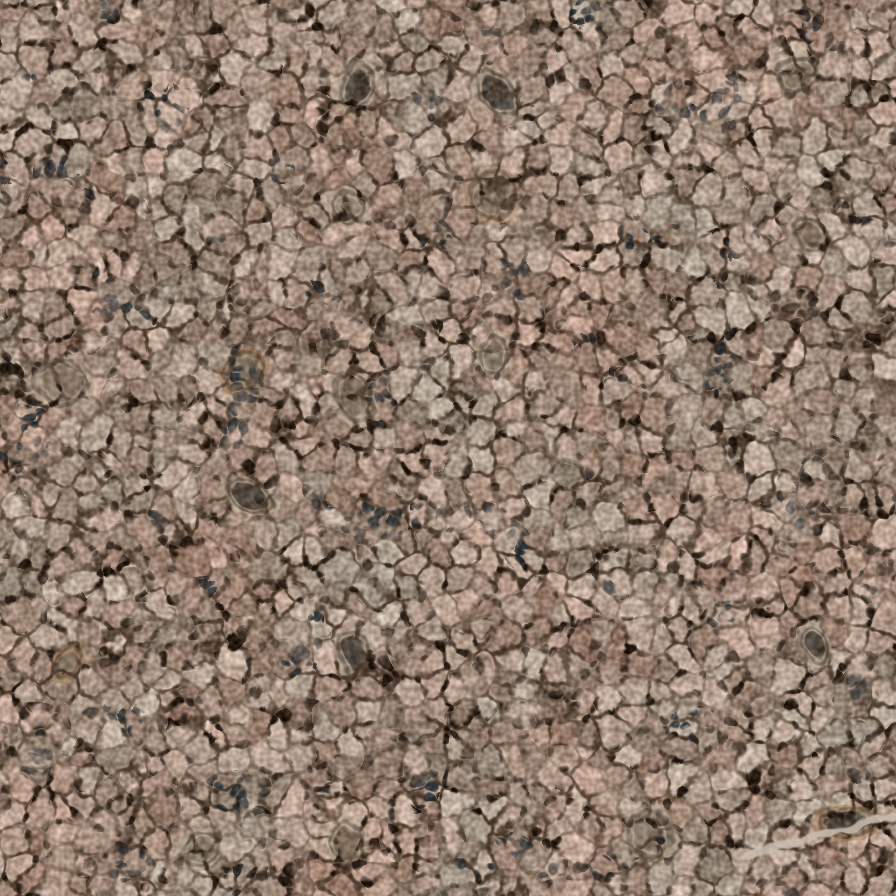
Write a WebGL 1 fragment shader that draws this texture.

```glsl
precision highp float;
uniform vec2 u_resolution;

const float GRAIN_SCALE = 36.0;    // grains across the canvas
const float SPECK_SCALE = 74.0;    // dark mineral cells across the canvas
const float CRYSTAL_SCALE = 6.0;   // large crystal cells across the canvas
const float CRYSTAL_SHARE = 0.42;  // share of those cells holding a crystal
const float SPECK_SHARE = 0.42;
const float GRAIN_CONTRAST = 0.20;
const float MOTTLE_CONTRAST = 0.17;
const float FINE_CONTRAST = 0.20;
const vec3 FELDSPAR = vec3(0.665, 0.580, 0.520);
const vec3 PINK_TINT = vec3(0.030, -0.012, -0.014);
const vec3 CREASE = vec3(0.300, 0.235, 0.180);
const vec3 BIOTITE = vec3(0.120, 0.080, 0.050);
const vec3 BLUE_MINERAL = vec3(0.150, 0.180, 0.200);
const vec3 CRYSTAL_RIM = vec3(0.700, 0.630, 0.550);
const vec3 CRYSTAL_CORE = vec3(0.470, 0.420, 0.350);
const vec3 CRYSTAL_DARK = vec3(0.170, 0.160, 0.140);
const vec3 OCHRE = vec3(0.600, 0.430, 0.270);
const vec3 VEIN = vec3(0.800, 0.750, 0.700);
const vec2 VEIN_START = vec2(0.835, 0.045);
const vec2 VEIN_END = vec2(1.010, 0.092);
const float VEIN_WIDTH = 0.005;

vec2 hash2(vec2 p) {
  vec3 q = fract(p.xyx * vec3(0.1031, 0.1030, 0.0973));
  q += dot(q, q.yzx + 33.33);
  return fract((q.xx + q.yz) * q.zy);
}

float cornerSlope(vec2 cell, vec2 offset) {
  float angle = 6.2832 * hash2(cell).x;
  return dot(vec2(cos(angle), sin(angle)), offset);
}

float gradientNoise(vec2 p) {
  vec2 i = floor(p), f = fract(p);
  vec2 u = f * f * f * (f * (f * 6.0 - 15.0) + 10.0);
  vec2 e = vec2(1.0, 0.0);
  float low = mix(cornerSlope(i, f), cornerSlope(i + e, f - e), u.x);
  float high = mix(cornerSlope(i + e.yx, f - e.yx), cornerSlope(i + 1.0, f - 1.0), u.x);
  return mix(low, high, u.y);
}

vec2 warp(vec2 p) {
  return vec2(gradientNoise(p), gradientNoise(p + 57.3));
}

// x: distance to the cell point, y: gap to the second nearest, zw: cell id
vec4 voronoi(vec2 p) {
  vec2 base = floor(p), id = base;
  float nearest = 8.0, second = 8.0;
  for (int y = -1; y <= 1; y++) {
    for (int x = -1; x <= 1; x++) {
      vec2 cell = base + vec2(float(x), float(y));
      float d = length(cell + hash2(cell) - p);
      if (d < nearest) {
        second = nearest;
        nearest = d;
        id = cell;
      } else {
        second = min(second, d);
      }
    }
  }
  return vec4(nearest, second - nearest, id);
}

// Zoned crystals: pale rim, thin dark ring, grey or dark core
vec3 addCrystal(vec3 color, vec2 uv) {
  vec2 p = uv * CRYSTAL_SCALE;
  vec2 cell = floor(p);
  vec2 pick = hash2(cell + 91.0), kind = hash2(cell + 17.0);
  vec2 d = fract(p) - mix(vec2(0.3), vec2(0.7), hash2(cell + 5.0));
  float angle = 6.2832 * kind.x;
  d = mat2(cos(angle), sin(angle), -sin(angle), cos(angle)) * d;
  d.y *= mix(1.0, 1.8, kind.y);
  float r = length(d) / mix(0.15, 0.27, pick.y);
  r += 0.22 * gradientNoise(uv * 40.0) + 0.12 * gradientNoise(uv * 95.0);
  float body = 1.0 - smoothstep(0.88, 1.0, r);
  float core = 1.0 - smoothstep(0.48, 0.62, r);
  float ring = 1.0 - smoothstep(0.03, 0.13, abs(r - 0.70));
  vec3 rim = mix(CRYSTAL_RIM, OCHRE, 0.7 * smoothstep(0.75, 0.85, kind.x));
  vec3 heart = mix(CRYSTAL_CORE, CRYSTAL_DARK, smoothstep(0.6, 0.7, kind.y));
  vec3 zoned = mix(mix(rim, heart, core), CRYSTAL_DARK, 0.55 * ring);
  zoned += 0.25 * gradientNoise(uv * 130.0);
  return mix(color, zoned, 0.68 * body * step(pick.x, CRYSTAL_SHARE));
}

vec3 addVein(vec3 color, vec2 uv) {
  vec2 p = uv + 0.006 * warp(uv * 35.0) - VEIN_START;
  vec2 axis = VEIN_END - VEIN_START;
  float t = clamp(dot(p, axis) / dot(axis, axis), 0.0, 1.0);
  float width = VEIN_WIDTH * (0.8 + 1.2 * gradientNoise(uv * 60.0));
  float line = 1.0 - smoothstep(width - 0.002, width + 0.002, length(p - axis * t));
  return mix(color, VEIN, 0.85 * line);
}

void main() {
  vec2 uv = gl_FragCoord.xy / u_resolution.y;
  vec2 bent = uv + 0.010 * warp(uv * 24.0) + 0.005 * warp(uv * 75.0);

  // Feldspar grains with mottled faces
  vec4 grain = voronoi(bent * GRAIN_SCALE);
  vec2 grainRandom = hash2(grain.zw + 31.0);
  float mottle = gradientNoise(uv * 85.0 + 9.0);
  float fine = gradientNoise(uv * 175.0);
  float tone = GRAIN_CONTRAST * (grainRandom.x - 0.5) * smoothstep(0.0, 0.12, grain.y);
  tone += MOTTLE_CONTRAST * mottle + FINE_CONTRAST * fine;
  float pinkness = grainRandom.y - 0.5 + 1.2 * gradientNoise(uv * 7.0);
  vec3 color = FELDSPAR + tone + PINK_TINT * pinkness;
  color = addCrystal(color, uv);

  // Broken dark creases between grains
  float openness = smoothstep(-0.25, 0.35, gradientNoise(uv * 23.0 + 4.0));
  float crease = 1.0 - smoothstep(0.03, 0.26, grain.y + 0.10 * fine);
  color = mix(color, CREASE + 0.5 * tone, crease * mix(0.30, 0.95, openness));

  // Dark specks gathered along the creases, bluish in patches
  vec4 speck = voronoi(bent * SPECK_SCALE + 40.0);
  vec2 speckRandom = hash2(speck.zw + 63.0);
  float patchAmount = smoothstep(0.22, 0.45, gradientNoise(uv * 13.0 + 70.0));
  float radius = mix(0.28, 0.58, speckRandom.y);
  float blob = 1.0 - smoothstep(radius - 0.14, radius + 0.10, speck.x);
  float gathering = 1.0 - smoothstep(0.12, 0.42, grain.y - 0.25 * patchAmount);
  float present = step(speckRandom.x, SPECK_SHARE + 0.25 * patchAmount);
  vec3 mineral = mix(BIOTITE, BLUE_MINERAL, patchAmount) + 0.12 * fine;
  color = mix(color, mineral, 0.92 * blob * gathering * present * mix(0.5, 1.0, openness));

  color = addVein(color, uv);
  gl_FragColor = vec4(clamp(color, 0.0, 1.0), 1.0);
}
```
